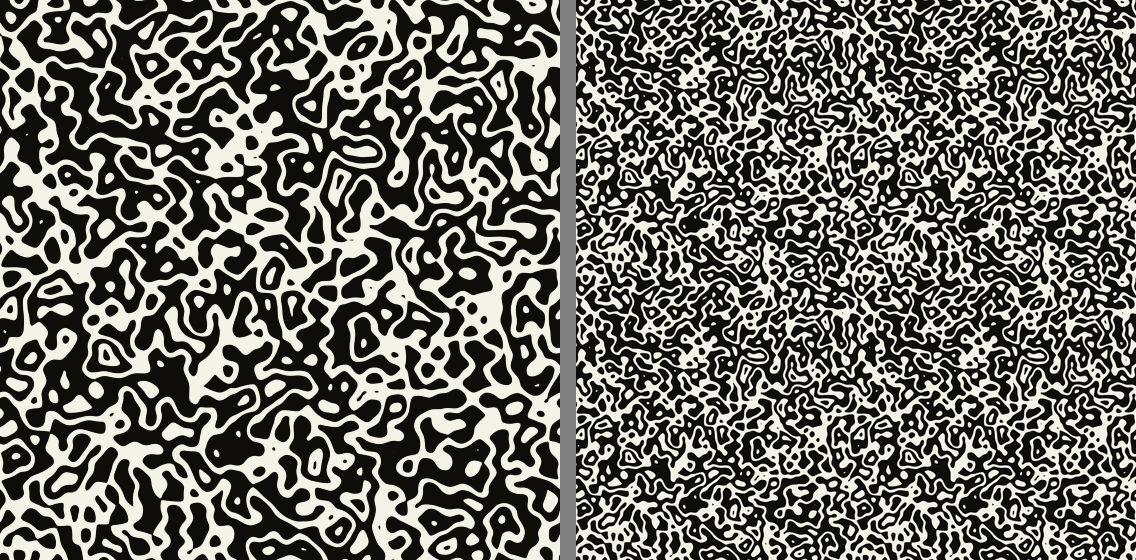
Left, the tile; right, the same tile 2 across and 2 down.
Reproduce this pattern procedurally as a Shadertoy shader.

```glsl
const vec3 INK = vec3(0.06, 0.05, 0.04);
const vec3 PAPER = vec3(0.96, 0.95, 0.91);
const float FINE_CELLS = 24.0;     // whole numbers keep the tile seamless
const float COARSE_CELLS = 11.0;
const float COARSE_WEIGHT = 0.7;
const float BAND_RATE = 1.58;      // contour bands per unit of height
const float PAPER_SHARE = 0.4;     // part of each band left light
const float EDGE_PIXELS = 1.3;     // width of the smoothed edge

// Integer hash giving two values from 0 to 1
vec2 hash2(vec2 cell, uint seed) {
    uvec2 v = uvec2(cell) * 1664525u + uvec2(seed, seed * 747u + 13u);
    v.x += v.y * 1664525u;
    v.y += v.x * 1664525u;
    v ^= v >> 16u;
    v.x += v.y * 1664525u;
    v.y += v.x * 1664525u;
    v ^= v >> 16u;
    return vec2(v & 65535u) / 65535.0;
}

// Slope contribution of one lattice corner, wrapped at the tile border
float corner(vec2 cell, vec2 offset, vec2 local, float cells, uint seed) {
    vec2 slope = hash2(mod(cell + offset, cells), seed) * 2.0 - 1.0;
    return dot(normalize(slope + 1e-4), local - offset);
}

// Periodic gradient noise
float tileNoise(vec2 p, float cells, uint seed) {
    vec2 cell = floor(p);
    vec2 f = p - cell;
    vec2 fade = f * f * f * (f * (f * 6.0 - 15.0) + 10.0);
    float a = corner(cell, vec2(0, 0), f, cells, seed);
    float b = corner(cell, vec2(1, 0), f, cells, seed);
    float c = corner(cell, vec2(0, 1), f, cells, seed);
    float d = corner(cell, vec2(1, 1), f, cells, seed);
    return mix(mix(a, b, fade.x), mix(c, d, fade.x), fade.y);
}

float height(vec2 uv) {
    float fine = tileNoise(uv * FINE_CELLS, FINE_CELLS, 17u);
    float coarse = tileNoise(uv * COARSE_CELLS + vec2(0.37, 0.21), COARSE_CELLS, 91u);
    return fine + COARSE_WEIGHT * coarse;
}

void mainImage(out vec4 fragColor, in vec2 fragCoord) {
    vec2 uv = fragCoord / iResolution.xy;

    // Distance in band units from the centre line of the nearest light band
    float phase = height(uv) * BAND_RATE;
    float fromCentre = abs(fract(phase + 0.5) - 0.5);

    // Divide by the slope to measure the edge in pixels
    float slope = max(length(vec2(dFdx(phase), dFdy(phase))), 1e-4);
    float edge = (0.5 * PAPER_SHARE - fromCentre) / slope;
    float light = smoothstep(-0.5, 0.5, edge / EDGE_PIXELS);

    fragColor = vec4(mix(INK, PAPER, light), 1.0);
}
```
